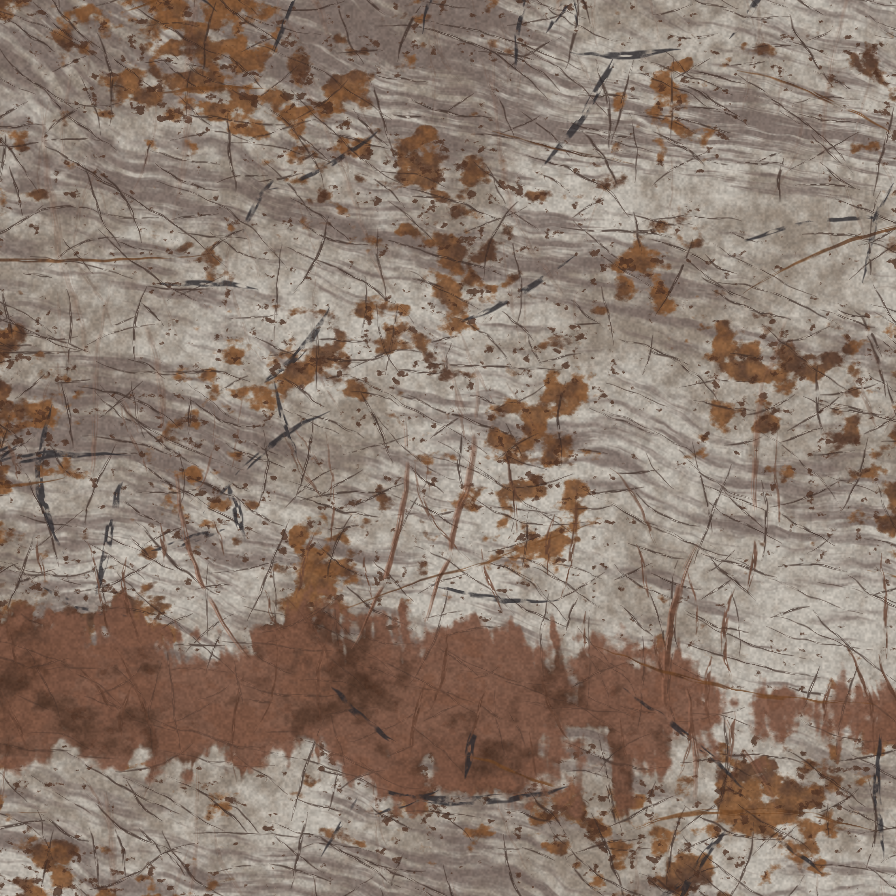
Reproduce this texture procedurally as a Shadertoy shader.

```glsl
const vec3 PAINT_LIGHT = vec3(0.735, 0.708, 0.668);
const vec3 PAINT_SHADE = vec3(0.555, 0.505, 0.455);
const vec3 GRIME       = vec3(0.435, 0.375, 0.350);
const vec3 RUST_BAND   = vec3(0.465, 0.325, 0.260);
const vec3 RUST_DEEP   = vec3(0.300, 0.200, 0.150);
const vec3 RUST_ORANGE = vec3(0.490, 0.315, 0.180);
const vec3 SCRATCH     = vec3(0.240, 0.180, 0.155);
const vec3 SOOT        = vec3(0.175, 0.165, 0.175);
const float BAND_LOW = 0.155;
const float BAND_HIGH = 0.275;
const float SMEAR_ANGLE = -0.22;
const float GRAIN = 0.26;

float hash(vec2 p) {
    vec3 q = fract(p.xyx * 0.1031);
    q += dot(q, q.yzx + 33.33);
    return fract((q.x + q.y) * q.z);
}

float noise(vec2 p) {
    vec2 i = floor(p), f = fract(p);
    f = f * f * (3.0 - 2.0 * f);
    return mix(mix(hash(i), hash(i + vec2(1, 0)), f.x),
               mix(hash(i + vec2(0, 1)), hash(i + vec2(1, 1)), f.x), f.y);
}

float fbm(vec2 p) {
    float sum = 0.0, amp = 0.516;
    for (int i = 0; i < 5; i++) {
        sum += amp * noise(p);
        p = mat2(1.6, 1.2, -1.2, 1.6) * p + 7.3;
        amp *= 0.5;
    }
    return sum;
}

// Noise stretched along one axis, without turning between octaves
float streaks(vec2 p) {
    return 0.5 * noise(p) + 0.3 * noise(p * 2.1 + 5.7) + 0.2 * noise(p * 4.3 + 9.1);
}

vec2 turn(vec2 p, float a) {
    float c = cos(a), s = sin(a);
    return vec2(c * p.x + s * p.y, c * p.y - s * p.x);
}

// One curved, tapered, frayed stroke per grid cell; width in canvas units
float strokes(vec2 p, float cells, float angle, float spread, float width, float density, float seed) {
    vec2 g = p * cells, home = floor(g);
    float w = width * cells, aa = cells / iResolution.y, mask = 0.0;
    for (int j = -1; j <= 1; j++)
    for (int i = -1; i <= 1; i++) {
        vec2 id = home + vec2(i, j), key = id + seed * 17.0 + 50.0;
        if (hash(key) > density) continue;
        vec2 centre = id + vec2(hash(key + 3.1), hash(key + 8.7));
        vec2 r = turn(g - centre, angle + spread * (hash(key + 21.3) - 0.5));
        r.y += (hash(key + 33.9) - 0.5) * 0.5 * r.x * r.x;
        float t = r.x / mix(0.3, 0.98, hash(key + 47.5));
        float body = w * (0.4 + 0.6 * hash(key + 61.7)) * (1.0 - t * t);
        if (abs(t) > 1.0 || abs(r.y) > body + aa) continue;
        float fray = smoothstep(0.2, 0.5, noise(vec2(r.x * 9.0, r.y * 2.0 / w) + key));
        mask = max(mask, smoothstep(body + aa, body - aa, abs(r.y)) * fray);
    }
    return mask;
}

void mainImage(out vec4 fragColor, in vec2 fragCoord) {
    vec2 p = fragCoord / iResolution.y;
    vec2 warp = vec2(fbm(p * 6.0), fbm(p * 6.0 + 31.0)) - 0.5;
    vec2 q = p + 0.07 * warp;
    vec2 wobble = p + 0.02 * warp + 0.003 * noise(p * 60.0);
    float fine = fbm(p * 75.0 + 4.0);
    float top = smoothstep(0.76, 0.98, p.y);

    // Mottled paint
    float mottle = fbm(q * 8.0 + 12.0);
    vec3 color = mix(PAINT_SHADE, PAINT_LIGHT, smoothstep(0.27, 0.66, 0.55 * mottle + 0.45 * fine));

    // Drawn-out grime
    vec2 s = turn(q, SMEAR_ANGLE - 0.25 * top);
    float smear = 0.5 * fbm(s * vec2(4.0, 11.0) + 3.0) + 0.5 * streaks(s * vec2(14.0, 110.0));
    color = mix(color, GRIME, 0.8 * smoothstep(0.46, 0.69, smear + 0.07 * top));

    // Rust blooms and specks
    float bloom = fbm(q * vec2(8.0, 10.0) + 40.0);
    float grit = fbm(p * vec2(42.0, 55.0) + 9.0);
    float rust = smoothstep(0.57, 0.64, 0.52 * bloom + 0.48 * grit + 0.02 * top);
    vec3 rustColor = mix(RUST_DEEP, RUST_ORANGE, smoothstep(0.3, 0.65, 0.5 * fine + 0.5 * fbm(p * 14.0)));
    color = mix(color, rustColor, 0.85 * rust);
    float pits = smoothstep(0.64, 0.72, 0.75 * fbm(p * vec2(95.0, 120.0)) + 0.25 * bloom);
    color = mix(color, RUST_DEEP, 0.8 * pits);

    // Ragged rust band with an upright fringe
    float swell = smoothstep(0.28, 0.5, p.x) * smoothstep(0.85, 0.65, p.x);
    float fringe = streaks(vec2(q.x * 65.0, q.y * 7.0));
    float depth = min(p.y - BAND_LOW + 0.02 * swell, BAND_HIGH + 0.035 * swell - p.y);
    depth += 0.17 * (bloom - 0.5) + 0.10 * (fringe - 0.5) + 0.10 * (grit - 0.5);
    depth -= 0.045 * smoothstep(0.68, 0.85, p.x);
    float band = smoothstep(-0.012, 0.022, depth);
    vec3 bandColor = mix(RUST_DEEP, RUST_BAND, smoothstep(0.28, 0.52, 0.5 * mottle + 0.5 * grit));
    color = mix(color, bandColor, 0.93 * band);

    // Hairline scratches
    float hairs = strokes(wobble, 13.0, -0.35, 0.9, 0.0016, 0.75, 1.0);
    hairs = max(hairs, strokes(wobble, 22.0, -0.1, 1.6, 0.0015, 0.6, 2.0));
    hairs = max(hairs, strokes(wobble, 9.0, -0.5, 0.5, 0.0014, 0.4 + 0.6 * top, 3.0));
    hairs = max(hairs, strokes(wobble, 16.0, 1.6, 1.0, 0.0018, 0.45, 4.0));
    color = mix(color, SCRATCH, 0.75 * hairs * (1.0 - 0.5 * band));

    // Sooty scuffs
    float soot = strokes(wobble, 8.0, 0.1, 1.7, 0.006, 0.25, 5.0);
    soot = max(soot, strokes(wobble, 11.0, 1.4, 1.2, 0.005, 0.16, 6.0));
    color = mix(color, SOOT, 0.8 * soot * smoothstep(0.32, 0.55, fine));

    // Rusty gouges, with a lit rim, crowded above the band
    float crowd = smoothstep(0.08, 0.2, p.y) * smoothstep(0.62, 0.35, p.y);
    float crowded = 0.2 + 0.8 * crowd;
    vec2 rim = vec2(0.0022, 0.001);
    float gouge = strokes(wobble, 6.0, 1.65, 0.7, 0.0038, 0.7, 7.0);
    float lit = strokes(wobble + rim, 6.0, 1.65, 0.7, 0.0038, 0.7, 7.0);
    gouge = max(gouge, strokes(wobble, 14.0, 1.7, 0.9, 0.003, 0.6, 8.0));
    color = mix(color, RUST_BAND * 1.22, 0.6 * lit * crowded);
    color = mix(color, mix(RUST_DEEP, RUST_BAND, fine), 0.85 * gouge * crowded);
    float slashes = strokes(wobble, 5.0, 0.0, 1.0, 0.003, 0.4, 9.0);
    color = mix(color, rustColor * 0.9, 0.8 * slashes);

    // Surface grain
    color *= 1.0 + GRAIN * (0.6 * noise(p * 420.0) + 0.4 * noise(p * 210.0) - 0.5);
    fragColor = vec4(clamp(color, 0.0, 1.0), 1.0);
}
```
